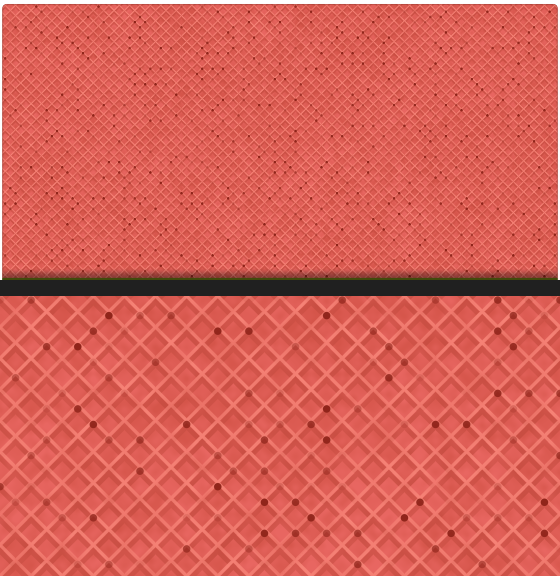
Top, the full canvas; bottom, a detail of the centre.
A WebGL 1 fragment shader for this texture:

```glsl
precision highp float;
// Coral quilted panel: fine diamond ridges, scattered dark pits, rounded top and olive base line.
uniform vec2 u_resolution;

#define DIAMONDS_DOWN 27.0
#define RIDGE_WIDTH 0.075
#define GROOVE_WIDTH 0.11
#define PIT_SHARE 0.36
#define SIDE_MARGIN 0.008
#define TOP_MARGIN 0.014
#define BASE_HEIGHT 0.008
#define CORNER_RADIUS 0.016
#define CORAL vec3(0.91, 0.40, 0.38)
#define BRICK vec3(0.81, 0.31, 0.26)
#define PIT_RED vec3(0.56, 0.14, 0.10)
#define OLIVE vec3(0.26, 0.29, 0.05)

float hash(vec2 p) {
  return fract(sin(dot(p, vec2(127.1, 311.7))) * 43758.5453);
}

float valueNoise(vec2 p) {
  vec2 cell = floor(p);
  vec2 f = fract(p);
  f = f * f * (3.0 - 2.0 * f);
  float low = mix(hash(cell), hash(cell + vec2(1.0, 0.0)), f.x);
  float high = mix(hash(cell + vec2(0.0, 1.0)), hash(cell + 1.0), f.x);
  return mix(low, high, f.y);
}

// Smooth band of the given half width around zero distance.
float band(float dist, float halfWidth, float soft) {
  return 1.0 - smoothstep(halfWidth - soft, halfWidth + soft, abs(dist));
}

vec3 quilt(vec2 p, float pixel) {
  vec2 q = vec2(p.x + p.y, p.x - p.y) * DIAMONDS_DOWN;
  float soft = max(0.03, 0.7 * DIAMONDS_DOWN * pixel);
  vec2 cell = floor(q);
  vec2 f = q - cell;
  vec2 toRidge = 0.5 - abs(f - 0.5);
  vec2 belowRidge = vec2(1.0 - f.x, f.y);

  // Cloth face: tone per diamond, fine grain and broad wear.
  float tone = 0.40 * hash(cell) + 0.45 * valueNoise(q * 3.0) + 0.30 * valueNoise(p * 9.0);
  vec3 color = mix(CORAL, BRICK, clamp(tone - 0.20, 0.0, 0.75));

  // Shaded grooves under the ridges.
  float groove = max(band(belowRidge.x - 0.20, GROOVE_WIDTH, soft),
                     band(belowRidge.y - 0.20, GROOVE_WIDTH, soft));
  color = mix(color, BRICK * 0.95, groove * (0.4 + 0.4 * valueNoise(q * 1.7 + 31.0)));

  // Lit ridges, worn unevenly.
  float ridge = band(min(toRidge.x, toRidge.y), RIDGE_WIDTH, soft);
  float wear = 0.45 + 0.5 * valueNoise(q * 1.3 + 7.0);
  color = mix(color, vec3(0.97, 0.52, 0.47), ridge * wear);

  // Dark pits just below some crossings.
  vec2 crossing = floor(q + 0.5);
  vec2 offset = q - crossing - vec2(-0.13, 0.13);
  float chance = hash(crossing + 53.0);
  float pit = band(length(offset), 0.17, soft);
  float depth = smoothstep(1.0 - PIT_SHARE, 1.0, chance);
  return mix(color, PIT_RED, pit * depth);
}

// Signed distance to the panel, rounded at the top corners only.
float panelDistance(vec2 p, float aspect) {
  vec2 halfSize = vec2(0.5 * aspect - SIDE_MARGIN, 1.0 - TOP_MARGIN);
  vec2 d = vec2(abs(p.x - 0.5 * aspect), p.y) - halfSize + CORNER_RADIUS;
  return length(max(d, 0.0)) + min(max(d.x, d.y), 0.0) - CORNER_RADIUS;
}

void main() {
  float pixel = 1.0 / u_resolution.y;
  vec2 p = gl_FragCoord.xy * pixel;
  float aspect = u_resolution.x * pixel;
  vec3 color = quilt(p, pixel);

  // Shade toward the base and a thin darker rim.
  float panel = panelDistance(p, aspect);
  color *= 1.0 - 0.38 * (1.0 - smoothstep(BASE_HEIGHT, 0.045, p.y));
  color = mix(color, BRICK * 0.72, 0.6 * band(panel, 0.003, pixel));

  // Olive base line and white surround.
  float base = 1.0 - smoothstep(BASE_HEIGHT - 0.5 * pixel, BASE_HEIGHT + 0.5 * pixel, p.y);
  color = mix(color, OLIVE, base);
  float outside = smoothstep(-0.5 * pixel, 0.5 * pixel, panel);
  gl_FragColor = vec4(mix(color, vec3(1.0), outside), 1.0);
}
```
